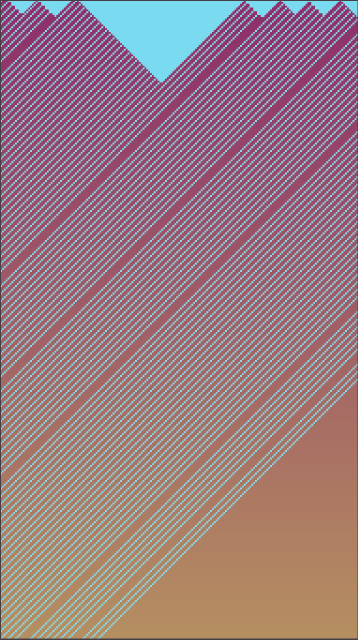
A WebGL 2 fragment shader for this background:

```glsl
#version 300 es
precision highp float;

uniform vec2 u_resolution;
out vec4 fragColor;

const float CELLS = 341.333;   // grid cells per canvas height
const float PERIOD = 4.0;      // cells between diagonal lines
const float LINE_END = 1.159;  // last diagonal, as x + depth
const int SAMPLES = 4;

const vec3 SKY = vec3(0.48, 0.86, 0.94);
const vec3 THREAD = vec3(0.53, 0.86, 0.91);
const vec3 PLUM = vec3(0.55, 0.18, 0.42);
const vec3 OCHRE = vec3(0.71, 0.56, 0.38);
const vec3 FRAME = vec3(0.27, 0.25, 0.27);

// Each notch is an inverted triangle: x of its tip, depth of its tip.
const vec2 NOTCHES[7] = vec2[7](
    vec2(0.035, 0.023), vec2(0.087, 0.027), vec2(0.252, 0.130),
    vec2(0.410, 0.029), vec2(0.461, 0.023), vec2(0.507, 0.025),
    vec2(0.560, 0.029));

// Each gap is a missing thread: diagonal position, half width.
const vec2 GAPS[6] = vec2[6](
    vec2(0.104, 0.006), vec2(0.430, 0.006), vec2(0.600, 0.006),
    vec2(0.750, 0.009), vec2(1.035, 0.006), vec2(1.113, 0.006));

bool insideSky(vec2 p) {
    float reach = -1.0;
    for (int i = 0; i < 7; i++) {
        reach = max(reach, NOTCHES[i].y - abs(p.x - NOTCHES[i].x) - p.y);
    }
    return reach > 0.0;
}

bool insideGap(float diagonal) {
    for (int i = 0; i < 6; i++) {
        if (abs(diagonal - GAPS[i].x) < GAPS[i].y) return true;
    }
    return false;
}

bool onThread(vec2 cell) {
    float index = cell.x + cell.y;
    float diagonal = index / CELLS;
    return mod(index, PERIOD) < 0.5 && diagonal < LINE_END && !insideGap(diagonal);
}

// p.x runs right and p.y runs down from the top, in canvas heights.
vec3 scene(vec2 p, float width) {
    vec2 cell = floor(p * CELLS);
    vec2 center = (cell + 0.5) / CELLS;
    vec3 color = mix(PLUM, OCHRE, clamp(p.y, 0.0, 1.0));
    if (onThread(cell)) color = THREAD;
    if (insideSky(center)) color = SKY;

    // Thin border on the left, top and bottom
    bool border = p.x < 0.0015 || p.y < 0.0015 || p.y > 0.9975 || p.x > width - 0.0006;
    return border ? FRAME : color;
}

void main() {
    float width = u_resolution.x / u_resolution.y;
    vec3 total = vec3(0.0);

    // Average subsamples to smooth the cell edges
    for (int j = 0; j < SAMPLES; j++) {
        for (int i = 0; i < SAMPLES; i++) {
            vec2 offset = (vec2(i, j) + 0.5) / float(SAMPLES) - 0.5;
            vec2 p = (gl_FragCoord.xy + offset) / u_resolution.y;
            total += scene(vec2(p.x, 1.0 - p.y), width);
        }
    }
    fragColor = vec4(total / float(SAMPLES * SAMPLES), 1.0);
}
```
